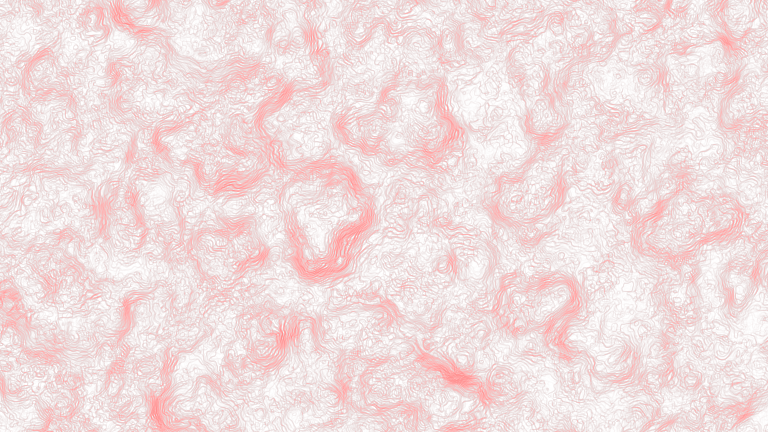
Write a Shadertoy shader that draws this texture.

```glsl
const float RELIEF_SCALE = 6.0;    // largest folds per canvas height
const float RELIEF_HEIGHT = 0.42;
const float OCTAVE_GAIN = 0.52;
const int OCTAVES = 5;
const int BROAD_OCTAVES = 2;       // octaves that gather the ink
const int LAYERS = 12;
const float LAYER_DRIFT = 0.018;   // drift of the relief between layers
const float STRANDS = 34.0;        // strands per unit of relief
const float STRAND_WIDTH = 0.0028; // half width in canvas heights
const float FADE_SCALE = 18.0;     // broken stretches per canvas height
const float BROAD_SLOPE = 1.8;     // usual slope of the broad folds
const float BASE_INK = 0.93;
const float GATHERED_INK = 0.07;
const float INK_STRENGTH = 0.44;
const float MAX_INK = 0.5;
const float GREY_SHARE = 0.65;     // red channel loss in thin strands
const vec2 BLUSH_RANGE = vec2(0.08, 0.32);
const mat2 FIRST_TURN = mat2(0.8, 0.6, -0.6, 0.8);
const mat2 OCTAVE_TURN = mat2(1.6, 1.2, -1.2, 1.6);

float hash(vec2 cell) {
    vec3 h = fract(cell.xyx * 0.1031);
    h += dot(h, h.yzx + 33.33);
    return fract((h.x + h.y) * h.z);
}

// Value noise: x is the value, yz its gradient
vec3 noiseWithGradient(vec2 p) {
    vec2 cell = floor(p);
    vec2 f = p - cell;
    vec2 u = f * f * f * (f * (f * 6.0 - 15.0) + 10.0);
    vec2 du = 30.0 * f * f * (f - 1.0) * (f - 1.0);
    float a = hash(cell);
    float b = hash(cell + vec2(1.0, 0.0));
    float c = hash(cell + vec2(0.0, 1.0));
    float d = hash(cell + vec2(1.0, 1.0));
    float twist = a - b - c + d;
    float value = a + (b - a) * u.x + (c - a) * u.y + twist * u.x * u.y;
    return vec3(value, du * (vec2(b - a, c - a) + twist * u.yx));
}

// Relief height and gradient; finer octaves drift faster
vec3 relief(vec2 p, float layer, out float broadSlope) {
    vec3 sum = vec3(0.0);
    mat2 frame = RELIEF_SCALE * FIRST_TURN;
    float amplitude = RELIEF_HEIGHT;
    float drift = LAYER_DRIFT * layer;
    for (int i = 0; i < OCTAVES; i++) {
        vec2 offset = vec2(37.0 + 19.0 * float(i)) + drift * vec2(1.0, 0.4);
        vec3 n = noiseWithGradient(frame * p + offset);
        sum += amplitude * vec3(n.x, n.yz * frame);
        if (i == BROAD_OCTAVES - 1) broadSlope = length(sum.yz);
        frame = OCTAVE_TURN * frame;
        amplitude *= OCTAVE_GAIN;
        drift *= 2.0;
    }
    return sum;
}

// Broken contour strands of uneven strength, denser on steep folds
float strandInk(vec2 p, float layer) {
    float broadSlope = 0.0;
    vec3 r = relief(p, layer, broadSlope);
    float level = r.x * STRANDS + 0.618 * layer;
    float strand = floor(level);
    float offCentre = abs(level - strand - 0.5);
    float reach = STRANDS * STRAND_WIDTH * length(r.yz) + 0.001;
    float cover = 1.0 - smoothstep(0.0, reach, offCentre);
    float strength = 2.0 * hash(vec2(strand, 7.0 * layer) + 5.0);
    float patchNoise = noiseWithGradient(p * FADE_SCALE + 31.7 * layer).x;
    float fade = 2.0 * smoothstep(0.2, 0.8, patchNoise);
    float steepness = broadSlope / BROAD_SLOPE;
    float gathered = BASE_INK + GATHERED_INK * steepness * steepness;
    return cover * strength * fade * gathered;
}

// Thin strands look grey, gathered ones turn pink
vec3 inkColour(float depth) {
    float blush = smoothstep(BLUSH_RANGE.x, BLUSH_RANGE.y, depth);
    float red = mix(1.0 - GREY_SHARE * depth, 1.0, blush);
    return vec3(red, vec2(1.0 - depth));
}

void mainImage(out vec4 fragColor, in vec2 fragCoord) {
    vec2 p = fragCoord / iResolution.y;
    float ink = 0.0;
    for (int i = 0; i < LAYERS; i++) {
        ink += strandInk(p, float(i));
    }
    ink /= float(LAYERS);

    // Soft limit on the gathered ink
    float depth = MAX_INK * (1.0 - exp(-INK_STRENGTH * ink / MAX_INK));
    fragColor = vec4(inkColour(depth), 1.0);
}
```
